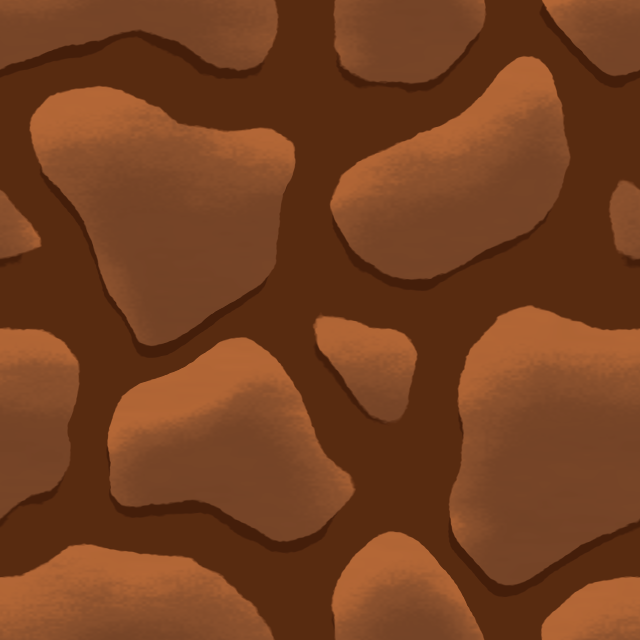
Give the GLSL for this pattern, as a WebGL 1 fragment shader.

```glsl
precision highp float;
// Tiling painted boulders on dark soil: rounded weighted cells, lit from above.

uniform vec2 u_resolution;

const vec3 SOIL = vec3(0.347, 0.167, 0.063);
const vec3 SHADOW = vec3(0.265, 0.118, 0.040);
const vec3 STONE_BASE = vec3(0.460, 0.266, 0.152);
const vec3 STONE_MID = vec3(0.540, 0.315, 0.178);
const vec3 STONE_LIT = vec3(0.700, 0.400, 0.210);

const vec2 ORIGIN = vec2(0.516, 0.492);      // place of the tile corner in the layout
const float GRID = 3.0;                      // stone sites per side
const float JITTER = 0.6;                    // scatter of the sites
const float SIZE_SPREAD = 0.5;               // difference in stone size
const float JOINED = 4.0;                    // this site and the next form one stone
const float ROUNDING = 0.16;                 // softness of the corners
const float GAP = 0.106;                     // half width of the soil between stones
const float EDGE = 0.005;                    // outline softness
const float ROUGHNESS = 0.010;               // dry brush wobble of the outline
const float SHADOW_TRIM = 0.018;             // keeps the shadow off the upright sides
const vec2 SHADOW_SHIFT = vec2(0.004, 0.023);
const vec2 LIGHT_SHIFT = vec2(-0.026, 0.100);
const float TAU = 6.2831853;

float hash(vec2 c) {
  vec3 v = fract(c.xyx * vec3(0.1031, 0.1030, 0.0973));
  v += dot(v, v.yzx + 33.33);
  return fract((v.x + v.y) * v.z);
}

// Value noise from -0.5 to 0.5 that wraps after a whole number of cells.
float wrapNoise(vec2 p, vec2 period) {
  vec2 x = p * period;
  vec2 i = floor(x);
  vec2 f = fract(x);
  f = f * f * (3.0 - 2.0 * f);
  vec2 a = floor(mod(i + 0.5, period));
  vec2 b = floor(mod(i + 1.5, period));
  return mix(mix(hash(a), hash(vec2(b.x, a.y)), f.x),
             mix(hash(vec2(a.x, b.y)), hash(b), f.x), f.y) - 0.5;
}

// Canvas to site grid, bent by layered sines for lumpy outlines.
vec2 toGrid(vec2 p) {
  vec2 bend = 0.060 * sin(TAU * (vec2(2.0, 3.0) * p.yx + vec2(1.0, -1.0) * p));
  bend += 0.020 * sin(TAU * (vec2(5.0, 4.0) * p.yx + vec2(-2.0, 3.0) * p + 0.3));
  bend += 0.004 * sin(TAU * (vec2(13.0, 11.0) * p.yx + vec2(4.0, -5.0) * p));
  return GRID * p + bend;
}

// Weighted squared distance to the nearest wrapped copy of a site.
float siteDistance(vec2 q, float n) {
  float row = floor((n + 0.5) / GRID);
  vec2 scatter = fract((n + 1.0) * vec2(0.7549, 0.5698)) - 0.5;
  vec2 site = vec2(n - GRID * row, row) + 0.5 + JITTER * scatter;
  vec2 d = mod(q - site + 0.5 * GRID, GRID) - 0.5 * GRID;
  return dot(d, d) - SIZE_SPREAD * (fract((n + 1.0) * 0.618) - 0.5);
}

float stoneOf(float n) {
  return abs(n - JOINED - 1.0) < 0.5 ? JOINED : n;
}

float nearestStone(vec2 q) {
  float best = 100.0;
  float stone = 0.0;
  for (int i = 0; i < 9; i++) {
    float d = siteDistance(q, float(i));
    if (d < best) {
      best = d;
      stone = stoneOf(float(i));
    }
  }
  return stone;
}

// Depth inside a stone: positive within, negative outside.
float stoneDepth(vec2 q, float stone) {
  float own = 0.0;
  float others = 0.0;
  for (int i = 0; i < 9; i++) {
    float n = float(i);
    float pull = exp(-siteDistance(q, n) / ROUNDING);
    if (abs(stoneOf(n) - stone) < 0.5) own += pull;
    else others += pull;
  }
  return 0.5 * ROUNDING * (log(own) - log(others)) - GAP;
}

void main() {
  vec2 p = fract(gl_FragCoord.xy / u_resolution + ORIGIN);
  vec2 q = toGrid(p);
  float stone = nearestStone(q);

  // Brush texture: soft patches, broad strokes, fine bristles, grain
  float patches = wrapNoise(p, vec2(6.0, 7.0));
  float strokes = wrapNoise(p + 0.01 * sin(TAU * p.yx * 2.0), vec2(5.0, 24.0));
  float bristles = wrapNoise(p, vec2(30.0, 110.0));
  float grain = wrapNoise(p, vec2(170.0, 260.0));
  float ragged = wrapNoise(p, vec2(64.0)) + 0.5 * grain;

  // Outline and the shadow below it
  float depth = stoneDepth(q, stone) + ROUGHNESS * ragged;
  float body = smoothstep(-EDGE, EDGE, depth);
  vec2 shifted = toGrid(p + SHADOW_SHIFT);
  float shadowDepth = stoneDepth(shifted, nearestStone(shifted)) - SHADOW_TRIM;
  shadowDepth += ROUGHNESS * ragged + 0.03 * wrapNoise(p, vec2(17.0));
  float shade = smoothstep(-EDGE, EDGE, shadowDepth);

  // Light fades with the distance below the upper edge
  float lightDepth = stoneDepth(toGrid(p + LIGHT_SHIFT), stone);
  lightDepth += 0.16 * patches + 0.12 * strokes + 0.05 * bristles + 0.05 * grain;
  float light = 1.0 - smoothstep(-0.30, 0.19, lightDepth);
  vec3 paint = mix(STONE_BASE, STONE_MID, smoothstep(0.0, 0.5, light));
  paint = mix(paint, STONE_LIT, smoothstep(0.45, 0.95, light));
  paint *= 1.0 + 0.03 * strokes + 0.02 * bristles;

  vec3 soil = mix(SOIL, SHADOW, shade);
  gl_FragColor = vec4(mix(soil, paint, body), 1.0);
}
```
